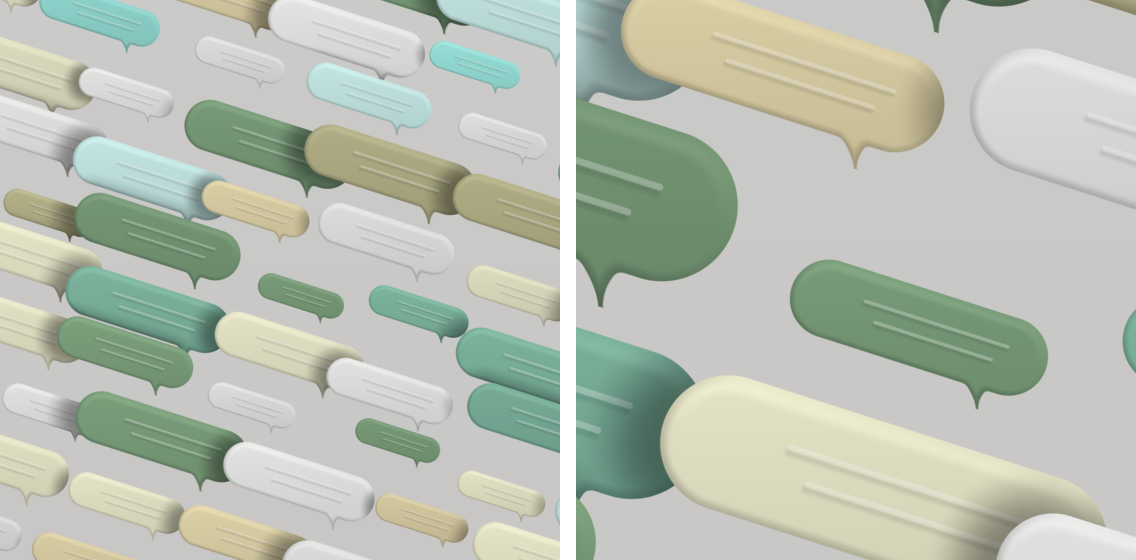
Left: the whole. Right: its middle third, enlarged.
Write a WebGL 1 fragment shader that draws this pattern.

```glsl
precision highp float;
uniform vec2 u_resolution;

#define TILT 0.31
#define CELL vec2(0.235, 0.115)
#define JITTER vec2(0.26, 0.34)
#define RADIUS_MIN 0.021
#define RADIUS_MAX 0.047
#define HALF_LENGTH 2.4
#define SHADOW_STRENGTH 0.38
#define SHADOW_BLUR 0.9
#define BEVEL 0.17
#define BACKDROP vec3(0.788, 0.786, 0.780)

vec3 hash3(vec2 p) {
    vec3 q = fract(p.xyx * vec3(0.1031, 0.1030, 0.0973));
    q += dot(q, q.yxz + 33.33);
    return fract((q.xxy + q.yzz) * q.zyx);
}

float segmentDistance(vec2 p, float x0, float x1, float y) {
    return length(p - vec2(clamp(p.x, x0, x1), y));
}

float smoothMin(float a, float b, float k) {
    float h = max(k - abs(a - b), 0.0) / k;
    return min(a, b) - h * h * k * 0.25;
}

// Capsule with a pointed tail, in units of its own radius
float bubbleDistance(vec2 q) {
    float body = segmentDistance(q, -HALF_LENGTH, HALF_LENGTH, 0.0) - 1.0;
    float t = clamp((-q.y - 0.9) / 0.65, 0.0, 1.0);
    float axis = HALF_LENGTH - 0.6 + 0.25 * t;
    float halfWidth = 0.34 * (1.0 - t) * (1.0 - t) + 0.03;
    float tail = max((abs(q.x - axis) - halfWidth) * 0.75, -q.y - 1.52);
    return smoothMin(body, max(tail, q.y + 0.6), 0.08);
}

vec3 bubbleColor(float pick) {
    vec3 c = vec3(0.840, 0.845, 0.838);                      // white
    c = mix(c, vec3(0.850, 0.845, 0.735), step(0.24, pick)); // cream
    c = mix(c, vec3(0.810, 0.765, 0.610), step(0.38, pick)); // sand
    c = mix(c, vec3(0.655, 0.645, 0.495), step(0.48, pick)); // olive
    c = mix(c, vec3(0.450, 0.580, 0.450), step(0.56, pick)); // green
    c = mix(c, vec3(0.455, 0.660, 0.580), step(0.68, pick)); // sea green
    c = mix(c, vec3(0.550, 0.820, 0.790), step(0.76, pick)); // aqua
    return mix(c, vec3(0.725, 0.855, 0.845), step(0.90, pick)); // pale aqua
}

// Surface of one bubble: soft gradient, rounded rim, two raised lines
vec3 bubbleSurface(vec2 q, float d, vec3 base, float soft) {
    vec3 c = base * (1.0 + 0.025 * q.y - 0.008 * q.x);
    vec2 spine = vec2(clamp(q.x, -HALF_LENGTH, HALF_LENGTH), 0.0);
    vec2 normal = (q - spine) / max(length(q - spine), 0.001);
    float facing = dot(normal, normalize(vec2(0.55, 0.83)));
    float rim = smoothstep(-BEVEL, 0.0, d);
    c *= 1.0 + rim * (0.13 * facing - 0.07);
    float glint = smoothstep(-2.0 * BEVEL, -BEVEL, d) * (1.0 - rim);
    c += 0.05 * glint * max(normal.y, 0.0);

    float lines = min(segmentDistance(q, -1.5, 2.3, 0.22),
                      segmentDistance(q, -1.1, 2.0, -0.22));
    vec2 above = q + vec2(0.02, 0.08);
    float under = min(segmentDistance(above, -1.5, 2.3, 0.22),
                      segmentDistance(above, -1.1, 2.0, -0.22));
    c *= 1.0 - 0.09 * (1.0 - smoothstep(0.0, 0.08 + soft, under));
    float raised = 1.0 - smoothstep(0.045 - soft, 0.045 + soft, lines);
    return mix(c, c * 0.55 + 0.43, raised * 0.65);
}

void main() {
    float side = min(u_resolution.x, u_resolution.y);
    vec2 uv = gl_FragCoord.xy / side;
    float soft = 0.9 / side;
    float ca = cos(TILT), sa = sin(TILT);
    vec2 p = vec2(ca * uv.x - sa * uv.y, sa * uv.x + ca * uv.y);

    vec3 color = BACKDROP + 0.012 * (uv.y - 0.5);
    float covered = 0.0;
    float row0 = floor(p.y / CELL.y);

    // Paint rows downwards and columns rightwards, so later ones overlap
    for (int j = 0; j < 3; j++) {
        float row = row0 + 1.0 - float(j);
        float shift = hash3(vec2(row + 40.0, 17.0)).x * CELL.x;
        float column0 = floor((p.x - shift) / CELL.x);
        for (int i = 0; i < 3; i++) {
            vec2 id = vec2(column0 + float(i) - 1.0, row);
            vec3 place = hash3(id + 53.0);
            vec3 look = hash3(id + 127.0);
            vec2 center = (id + 0.5 + (place.xy - 0.5) * JITTER) * CELL;
            center.x += shift;
            float radius = mix(RADIUS_MIN, RADIUS_MAX, place.z);
            vec2 q = (p - center) / radius;

            // The shadow falls to the lower left, on bubbles beneath only
            float shade = bubbleDistance(q + vec2(0.35, 0.12));
            shade = 1.0 - smoothstep(-0.3, SHADOW_BLUR, shade);
            color *= 1.0 - SHADOW_STRENGTH * shade * covered;

            float d = bubbleDistance(q);
            float s = soft / radius;
            float mask = 1.0 - smoothstep(-s, s, d);
            vec3 base = bubbleColor(look.x) * (0.97 + 0.06 * look.y);
            color = mix(color, bubbleSurface(q, d, base, s), mask);
            covered = max(covered, mask);
        }
    }
    gl_FragColor = vec4(clamp(color, 0.0, 1.0), 1.0);
}
```
